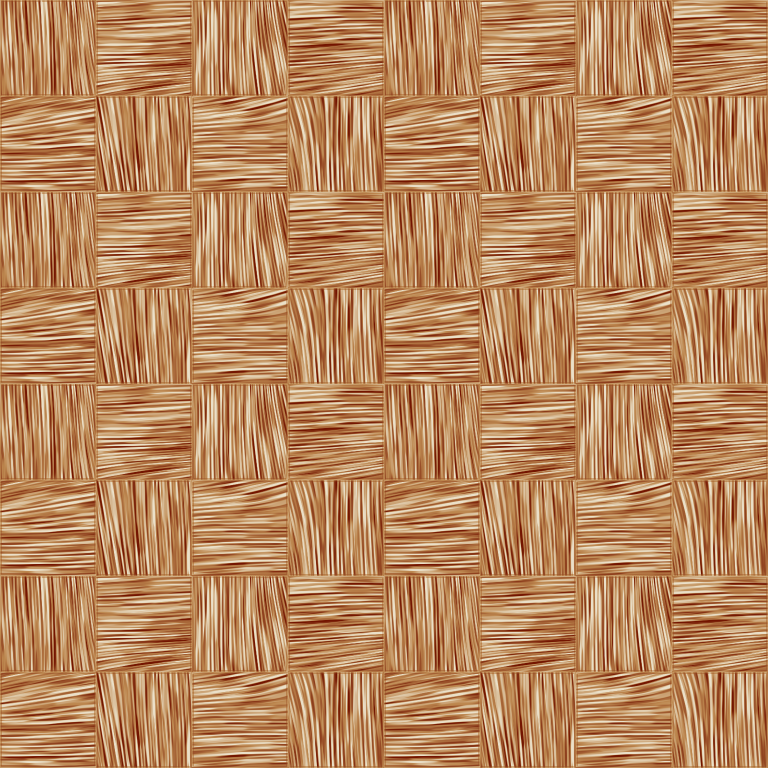
A WebGL 1 fragment shader for this pattern:

```glsl
precision highp float;
// Basket weave of straw squares: a checkerboard of fibre tiles, every other one turned a quarter.
// Fibres are smooth cellular noise stretched along each tile and fanned out toward one side.
// Each tile is seeded by its wrapped index, so the weave continues across all canvas edges.

uniform vec2 u_resolution;

const float TILES = 8.0;                    // tiles across and down
const vec2 SEED_PERIOD = vec2(4.0, 2.0);    // tiles before the fibres recur; divides TILES
const vec2 COARSE = vec2(2.0, 42.0);        // noise cells along and across the fibres
const vec2 FINE = vec2(3.6, 60.0);
const float FINE_SHARE = 0.45;
const float ALTERNATION = 0.38;             // how strictly light and dark fibres take turns
const float BLEND = 8.0;                    // higher gives crisper fibre borders
const float CONTRAST = 1.65;
const float MEAN_TONE = 0.58;
const float LEAN = 0.03;                    // slope of the straight fibres
const float FAN = 0.16;                     // extra slope on the fanned side
const float BOW = 0.012;                    // sideways bend of the fibres
const float TRIM_WIDTH = 0.012;             // tan border, in tile widths
const float LINE_WIDTH = 0.007;             // dark line inside the border
const float TRIM_TONE = 0.56;
const float LINE_TONE = 0.2;

const vec3 UMBER = vec3(0.45, 0.08, 0.0);
const vec3 STRAW = vec3(0.74, 0.53, 0.31);
const vec3 CREAM = vec3(0.92, 0.88, 0.79);
const float STRAW_TONE = 0.55;

float hash(vec2 p) {
  vec3 q = fract(p.xyx * vec3(0.1031, 0.1030, 0.0973));
  q += dot(q, q.yzx + 33.33);
  return fract((q.x + q.y) * q.z);
}

// Cellular noise that blends nearby points, whose tones alternate from row to row.
float smoothCells(vec2 p) {
  vec2 base = floor(p);
  float tone = 0.0;
  float total = 0.0;
  for (int j = -1; j <= 1; j++) {
    for (int i = -1; i <= 1; i++) {
      vec2 id = base + vec2(float(i), float(j));
      vec2 jitter = vec2(hash(id + 17.3), hash(id + 41.7));
      vec2 d = id + 0.15 + 0.7 * jitter - p;
      float weight = exp(-BLEND * dot(d, d));
      tone += weight * mix(hash(id + 73.1), mod(id.y, 2.0), ALTERNATION);
      total += weight;
    }
  }
  return tone / total;
}

// Tone of the fibres; p.x runs along them and p.y across, both 0 to 1.
float fibreTone(vec2 p, vec2 tile) {
  // The fanned side alternates from row to row
  float side = tile.y < 0.5 ? p.y : 1.0 - p.y;
  float slope = LEAN + FAN * smoothstep(0.45, 1.0, side);
  float bow = BOW * sin(3.0 * p.x + 5.0 * p.y + 6.2832 * hash(tile + 5.2));
  vec2 q = vec2(p.x, p.y - slope * p.x + bow);
  vec2 offset = 61.0 * tile + 100.0;
  float coarse = smoothCells(q * COARSE + offset);
  float fine = smoothCells(q * FINE + offset + 400.0);
  return MEAN_TONE + CONTRAST * (mix(coarse, fine, FINE_SHARE) - 0.5);
}

vec3 ramp(float tone) {
  vec3 lower = mix(UMBER, STRAW, clamp(tone / STRAW_TONE, 0.0, 1.0));
  float upper = clamp((tone - STRAW_TONE) / (1.0 - STRAW_TONE), 0.0, 1.0);
  return mix(lower, CREAM, upper);
}

vec3 weave(vec2 uv, float pixel) {
  vec2 grid = uv * TILES;
  vec2 cell = floor(grid);
  vec2 f = fract(grid);

  // Quarter turn on odd tiles
  bool upright = mod(cell.x + cell.y, 2.0) > 0.5;
  vec2 p = upright ? vec2(f.y, 1.0 - f.x) : f;
  float tone = fibreTone(p, mod(cell, SEED_PERIOD));

  // Border and its dark inner line
  vec2 inset = min(f, 1.0 - f);
  float edge = min(inset.x, inset.y);
  float soft = 0.4 * pixel;
  float trim = 1.0 - smoothstep(TRIM_WIDTH - soft, TRIM_WIDTH + soft, edge);
  float fromLine = abs(edge - TRIM_WIDTH - 0.5 * LINE_WIDTH);
  float line = 1.0 - smoothstep(0.0, 0.5 * LINE_WIDTH + soft, fromLine);
  tone = mix(tone, TRIM_TONE, 0.6 * trim);
  tone = mix(tone, LINE_TONE, 0.45 * line);
  return ramp(tone);
}

void main() {
  float pixel = TILES / min(u_resolution.x, u_resolution.y);
  vec3 color = vec3(0.0);
  // Four samples per pixel keep the thin fibres smooth
  for (int j = 0; j < 2; j++) {
    for (int i = 0; i < 2; i++) {
      vec2 shift = 0.5 * vec2(float(i), float(j)) - 0.25;
      color += weave((gl_FragCoord.xy + shift) / u_resolution, pixel);
    }
  }
  gl_FragColor = vec4(color * 0.25, 1.0);
}
```
